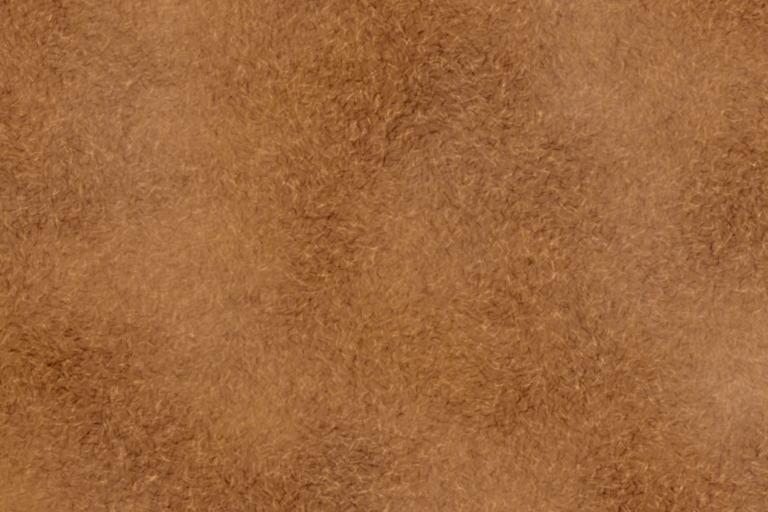
Write a Shadertoy shader that draws this texture.

```glsl
// Brown suede leather: cloudy worn patches under a nap of short, fine fibres.

const vec3  BASE_COLOR     = vec3(0.622, 0.407, 0.236);
const vec3  TONE_COLOR     = vec3(1.00, 0.97, 0.78);   // light-dark axis
const vec3  TINT_COLOR     = vec3(-0.10, 0.25, 1.00);  // warm-grey axis
const float PATCH_SCALE    = 2.4;    // patches per canvas height
const float PATCH_CONTRAST = 0.105;
const float FIBRE_SCALE    = 72.0;   // fibre cells per canvas height
const float FIBRE_CONTRAST = 0.066;
const float FIBRE_HALF_LEN = 0.50;   // in cells
const float FIBRE_WIDTH    = 0.19;   // in cells
const float FIBRE_SPREAD   = 2.3;    // range of angles around the nap flow
const int   FIBRE_LAYERS   = 3;
const float GRAIN_SCALE    = 130.0;
const float GRAIN_CONTRAST = 0.045;
const float TINT_CONTRAST  = 0.045;
const float CORNER_SHADE   = 0.045;
const float TAU            = 6.28319;

vec4 hash42(vec2 p) {
    vec4 q = fract(p.xyxy * vec4(0.1031, 0.1030, 0.0973, 0.1099));
    q += dot(q, q.wzxy + 33.33);
    return fract((q.xxyz + q.yzzw) * q.zywx);
}

float gradientDot(vec2 cell, vec2 offset) {
    float a = TAU * hash42(cell).x;
    return dot(vec2(cos(a), sin(a)), offset);
}

float gradientNoise(vec2 p) {
    vec2 i = floor(p), f = p - i;
    vec2 u = f * f * f * (f * (f * 6.0 - 15.0) + 10.0);
    vec2 e = vec2(0.0, 1.0);
    return mix(
        mix(gradientDot(i, f), gradientDot(i + e.yx, f - e.yx), u.x),
        mix(gradientDot(i + e.xy, f - e.xy), gradientDot(i + e.yy, f - e.yy), u.x),
        u.y);
}

float fbm(vec2 p) {
    float sum = 0.0, gain = 1.0;
    for (int i = 0; i < 5; i++) {
        sum += gain * gradientNoise(p);
        p = mat2(1.6, 1.2, -1.2, 1.6) * p + 17.3;
        gain *= 0.5;
    }
    return sum;
}

// Signed sum of soft strokes, one per cell; p is in cells.
float fibreLayer(vec2 p, float flow, float width, float seed) {
    vec2 cell = floor(p);
    float sum = 0.0;
    for (int y = -1; y <= 1; y++)
    for (int x = -1; x <= 1; x++) {
        vec2 id = cell + vec2(x, y);
        vec4 rnd = hash42(id + seed);
        float angle = flow + FIBRE_SPREAD * (rnd.z - 0.5);
        vec2 dir = vec2(cos(angle), sin(angle));
        vec2 d = p - id - rnd.xy;
        d -= dir * clamp(dot(d, dir), -FIBRE_HALF_LEN, FIBRE_HALF_LEN);
        sum += (2.0 * rnd.w - 1.0) * exp(-dot(d, d) / (width * width));
    }
    return sum;
}

void mainImage(out vec4 fragColor, in vec2 fragCoord) {
    vec2 uv = fragCoord / iResolution.y;
    float aspect = iResolution.x / iResolution.y;

    // Worn patches, darker towards the lower left corner
    float patches = fbm(uv * PATCH_SCALE + 5.7);
    float corner = smoothstep(0.75, 0.0, length(uv * vec2(0.8, 1.0)));
    float tone = PATCH_CONTRAST * patches - CORNER_SHADE * corner;

    // Nap of fibres, rougher where the surface is dark
    float flow = 0.9 + 2.5 * gradientNoise(uv * 5.0 + 31.0);
    float fibres = 0.0;
    for (int i = 0; i < FIBRE_LAYERS; i++) {
        float k = float(i);
        float scale = FIBRE_SCALE * (1.0 + 0.22 * k);
        float width = max(FIBRE_WIDTH, 0.6 * scale / iResolution.y);
        fibres += fibreLayer(uv * scale + 9.1 * k, flow, width, 41.0 * k);
    }
    float roughness = clamp(1.0 - 0.9 * patches + 0.2 * corner, 0.65, 1.45);
    tone += FIBRE_CONTRAST * roughness * fibres;

    // Fine grain
    tone += GRAIN_CONTRAST * gradientNoise(uv * GRAIN_SCALE);

    // Slow drift between orange and greyer brown, greyer to the right
    float tint = fbm(uv * 2.0 + 63.0) + 0.5 * gradientNoise(uv * 45.0 + 12.0);
    tint += 0.4 * (uv.x / aspect - 0.5);

    vec3 color = BASE_COLOR + TONE_COLOR * tone + TINT_COLOR * TINT_CONTRAST * tint;
    fragColor = vec4(clamp(color, 0.0, 1.0), 1.0);
}
```
